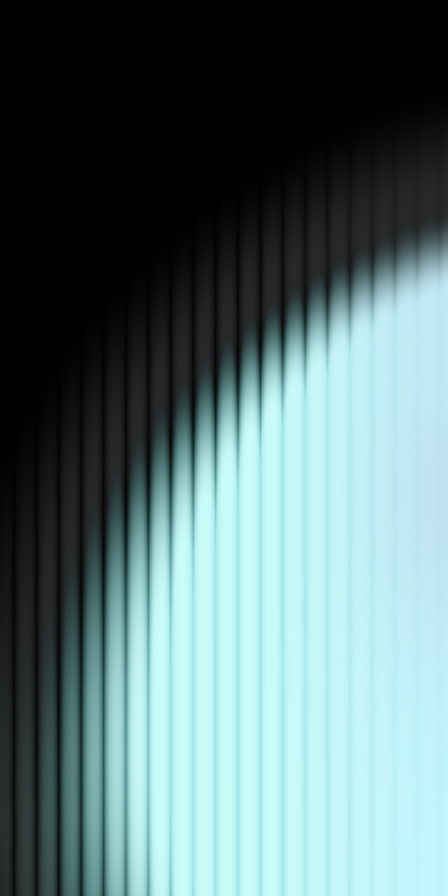
A WebGL 1 fragment shader for this background:

```glsl
precision highp float;
// A large pale cyan disc glowing on black, seen through vertical fluted glass.
// A signed depth into the disc drives its soft rim and grey halo; each flute
// seam pulls the rim inward and darkens it, fading toward the right.

uniform vec2 u_resolution;

const vec2 DISC_CENTER = vec2(1.4, 0.3);
const float DISC_RADIUS = 1.28;
const float FLUTES = 20.0;
const float FLUTE_PHASE = 0.625;

const vec3 ICE = vec3(0.79, 0.985, 0.975);
const vec3 SKY = vec3(0.77, 0.96, 0.99);
const vec3 LAVENDER = vec3(0.75, 0.88, 0.93);
const vec3 HALO_GREY = vec3(0.150, 0.158, 0.162);
const vec3 HALO_GREEN = vec3(0.21, 0.25, 0.245);
const vec3 SEAM_TINT = vec3(0.77, 0.91, 0.92);

// 1 on a seam between flutes, 0 in the middle of a flute
float seamProfile(float x) {
  float f = fract(x * FLUTES - FLUTE_PHASE);
  float m = abs(f - 0.5) * 2.0;
  return m * m * m;
}

// Positive inside the disc, negative outside
float discDepth(vec2 p) {
  return DISC_RADIUS - length(p - DISC_CENTER);
}

float softSpot(vec2 p, vec2 center, vec2 size) {
  vec2 q = (p - center) / size;
  return exp(-dot(q, q));
}

// Grey light outside the rim, greener and stronger near the bottom
vec3 haloColor(float depth, float y) {
  float low = 1.0 - smoothstep(0.0, 0.7, y);
  return mix(HALO_GREY, HALO_GREEN, low) * smoothstep(-0.30, -0.04, depth);
}

// Slow colour drift across the inside of the disc
vec3 discColor(vec2 p) {
  vec3 color = mix(ICE, SKY, smoothstep(0.55, 1.0, p.x));
  color = mix(color, LAVENDER, 0.85 * softSpot(p, vec2(1.02, 0.9), vec2(0.22, 0.4)));
  return mix(color, LAVENDER, 0.6 * softSpot(p, vec2(1.0, 1.4), vec2(0.3, 0.2)));
}

void main() {
  vec2 p = gl_FragCoord.xy / u_resolution.x;

  // Fluted glass
  float right = smoothstep(0.5, 1.0, p.x);
  float seam = seamProfile(p.x) * mix(1.0, 0.12, right);
  float depth = discDepth(p);
  float bentDepth = depth - 0.075 * seam;

  // Rim, wider toward the bottom
  float height = clamp(p.y / 1.4, 0.0, 1.0);
  float rimStart = mix(-0.10, -0.02, height);
  float rimEnd = mix(0.23, 0.15, height);
  float light = smoothstep(rimStart, rimEnd, bentDepth);

  // Red fades first, leaving a teal rim
  vec3 rim = pow(vec3(light), vec3(mix(1.3, 1.08, right), 1.0, 1.0));
  vec3 glow = discColor(p) * rim * mix(vec3(1.0), SEAM_TINT, seam);
  vec3 halo = haloColor(depth, p.y) * (1.0 - 0.85 * seam);

  gl_FragColor = vec4(halo * (1.0 - light) + glow, 1.0);
}
```
